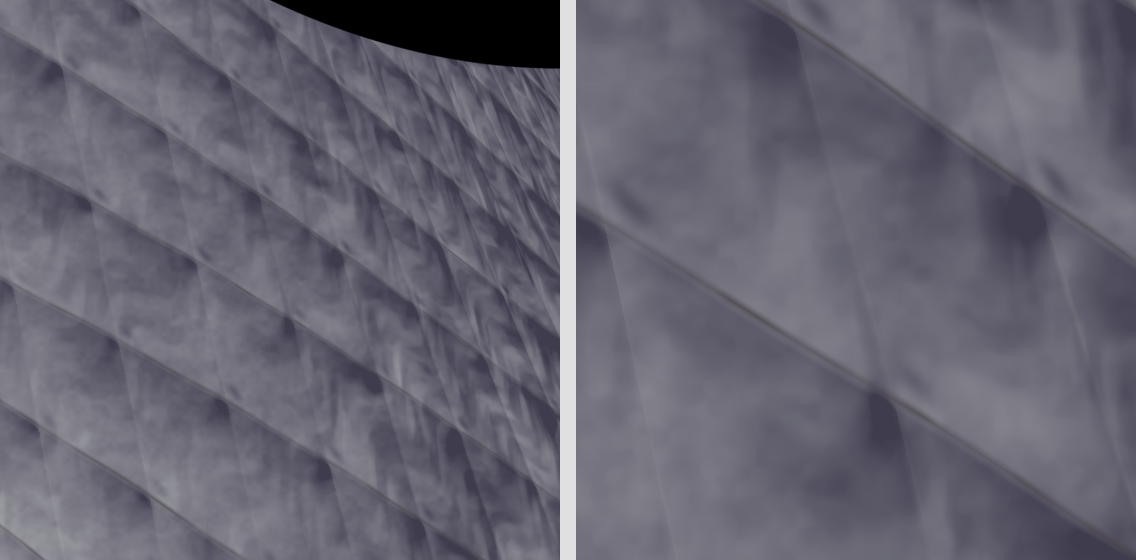
Left, the full canvas; right, a detail of the centre.
This texture is drawn by a WebGL 2 fragment shader. Its source:

```glsl
#version 300 es
precision highp float;

uniform vec2 u_resolution;
out vec4 fragColor;

vec2 hash2(vec2 p) {
    vec3 a = fract(p.xyx * vec3(0.1031, 0.1030, 0.0973));
    a += dot(a, a.yzx + 33.33);
    return fract((a.xx + a.yz) * a.zy);
}

// Smooth cellular noise: every feature point blends in its own value.
float cellNoise(vec2 p) {
    vec2 cell = floor(p);
    float total = 0.0, weights = 0.0;
    for (int y = -1; y <= 1; y++) {
        for (int x = -1; x <= 1; x++) {
            vec2 id = cell + vec2(x, y);
            vec2 offset = id + 0.15 + 0.7 * hash2(id) - p;
            float weight = exp(-6.0 * dot(offset, offset));
            total += weight * hash2(id + 71.0).x;
            weights += weight;
        }
    }
    return total / weights - 0.5;
}

// Bends the canvas into quilt space: x counts steep seams, y counts slanted rows downward.
vec2 quiltSpace(vec2 uv) {
    float down = 1.0 - uv.y;
    float u = uv.x - 0.087 - 0.204 * down;
    float steep = u * (6.05 - 0.5 * down + 11.9 * exp(-1.45 * down) * u * u);
    float t = down - 0.05 - 0.6 * uv.x - 0.09 * uv.x * uv.x;
    float row = t * (4.5 + 2.55 * uv.x - 3.9 * uv.x * t);
    return vec2(steep, row);
}

float band(float d, float halfWidth, float blur) {
    return 1.0 - smoothstep(halfWidth - blur, halfWidth + blur, abs(d));
}

void main() {
    vec2 uv = gl_FragCoord.xy / u_resolution;
    float pixel = 1.0 / min(u_resolution.x, u_resolution.y);

    vec2 q = quiltSpace(uv);
    q += 0.006 * sin(q.yx * vec2(4.1, 5.3) + vec2(1.0, 2.4));
    vec2 f = fract(q);
    vec2 knot = q - round(q);
    vec2 knotSeed = hash2(round(q) + 40.0);
    vec2 patchSeed = hash2(floor(q) + 90.0);
    float tight = smoothstep(0.4, 0.95, uv.x);

    // Broad light from the lower left
    float tone = 0.70 - 0.32 * uv.x - 0.17 * uv.y;
    tone += 0.25 * smoothstep(0.45, 0.0, length(uv));
    tone += 0.06 * (patchSeed.x - 0.5);

    // Padded patches: shadow under each row seam, glow above the next
    float shadow = smoothstep(0.0, 0.04, f.y) * exp(-3.6 * f.y);
    tone -= shadow * (0.27 + 0.24 * f.x);
    tone += 0.13 * smoothstep(0.4, 0.9, f.y) * (1.0 - 0.4 * f.x);

    // Steep seams: shaded on one side, lit on the other, stronger to the right
    tone += (0.04 + 0.14 * tight) * sign(knot.x) * exp(-9.0 * abs(knot.x)) * smoothstep(0.0, 0.04, abs(knot.x));

    // Wrinkles run across the patches and tighten to the right
    vec2 fold = vec2(q.x + q.y, q.x - q.y);
    fold.x += 0.12 * sin(fold.y * 3.0 + q.x * 1.7);
    float wrinkle = cellNoise(fold * vec2(2.8, 1.0) + 8.0);
    wrinkle += 0.9 * cellNoise(fold * vec2(6.5, 2.1) + 31.0);
    tone += wrinkle * mix(0.27, 0.48, tight);
    float pleat = cellNoise(fold * vec2(9.0, 2.6) + 57.0);
    tone += (0.1 + 0.22 * tight) * pleat;
    tone += 0.16 * cellNoise(uv * vec2(36.0, 44.0));
    tone += 0.09 * cellNoise(uv * 105.0);

    // Creases and dimples pulled in by the knots
    float along = knot.y - knot.x;
    float across = knot.x + knot.y;
    float crease = exp(-130.0 * across * across);
    crease *= smoothstep(0.0, 0.1, along) * (1.0 - smoothstep(0.2, 0.8, along));
    tone -= crease * (0.14 + 0.32 * knotSeed.x);
    vec2 dimple = (knot - vec2(0.12, -0.09)) * vec2(14.0, 21.0);
    tone -= exp(-dot(dimple, dimple)) * (0.2 + 0.25 * knotSeed.y);
    vec2 pucker = (knot - vec2(-0.05, 0.04)) * vec2(13.0, 17.0);
    tone -= 0.14 * exp(-dot(pucker, pucker));

    vec3 color = mix(vec3(0.30, 0.29, 0.355), vec3(0.57, 0.57, 0.60), clamp(tone, -0.2, 1.25));

    // Stitched seams: faint broken steep threads, dark slanted rows
    float thread = band(knot.x / 7.0, 0.0015, 0.002 + pixel);
    thread *= 0.45 + 0.7 * cellNoise(q * vec2(2.0, 7.0));
    color += vec3(0.05, 0.045, 0.03) * thread;
    float seam = band(knot.y / 5.5, 0.0015, 0.0028 + pixel);
    float wear = 0.65 + 0.6 * cellNoise(q * vec2(5.0, 1.0) + 13.0);
    color = mix(color, vec3(0.28, 0.26, 0.28), seam * clamp(wear, 0.0, 1.0));

    // Curved border with empty black beyond
    float border = uv.y - 0.8776 - 0.4557 * (1.0 - uv.x) * (1.0 - uv.x);
    color *= 1.0 - smoothstep(-pixel, pixel, border);

    fragColor = vec4(color, 1.0);
}
```
